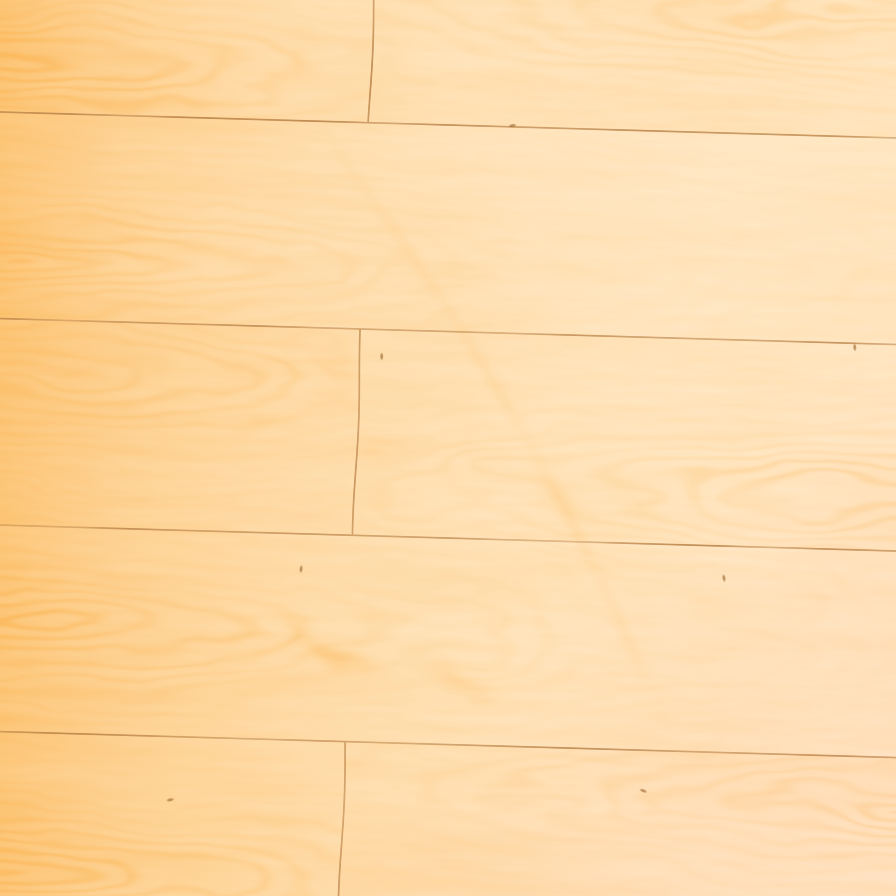
Give the GLSL for this texture, as a Shadertoy shader.

```glsl
// Pale oak plank floor: five slightly tilted rows, with end joints in every other row.
// Grain is stretched noise plus warped elliptical rings around a heart line per board;
// a warm light falloff, thin seams, smudges, a worn arc and specks finish the surface.

#define ROW_HEIGHT 0.2305
#define FIRST_SEAM 0.125
#define TILT 0.029
#define SEAM_WIDTH 0.0017
#define RING_DENSITY 72.0
#define RING_STRENGTH 0.36
#define STREAK_STRENGTH 0.30
#define SPECK_COUNT 7
#define AMBER vec3(0.99, 0.775, 0.47)
#define CREAM vec3(1.0, 0.893, 0.735)
#define SEAM_COLOR vec3(0.72, 0.50, 0.27)
#define SPECK_COLOR vec3(0.62, 0.42, 0.20)

float hash(vec2 p) {
    p = fract(p * vec2(0.1031, 0.1137));
    p += dot(p, p.yx + 33.33);
    return fract((p.x + p.y) * p.x * 17.31);
}

float noise(vec2 p) {
    vec2 cell = floor(p), f = fract(p);
    f = f * f * (3.0 - 2.0 * f);
    float low = mix(hash(cell), hash(cell + vec2(1, 0)), f.x);
    float high = mix(hash(cell + vec2(0, 1)), hash(cell + vec2(1, 1)), f.x);
    return mix(low, high, f.y);
}

// Coverage of a thin line, given the distance to its centre
float lineMask(float dist, float width, float pixel) {
    return 1.0 - smoothstep(0.5 * width - 0.5 * pixel, 0.5 * width + 0.7 * pixel, abs(dist));
}

// Darkness of the wood grain; p.y runs down across the boards
float grain(vec2 p, float row, float side, float odd) {
    float seed = row * 7.0 + side * 3.0 + 40.0;
    vec2 q = p + vec2(seed, seed * 1.7);

    // Cathedral rings around the heart of the board
    float phase = 1.25 * row + 0.8 + 2.5 * odd * (1.0 - side);
    float heartY = FIRST_SEAM + (row + 0.5 + 0.27 * sin(phase)) * ROW_HEIGHT;
    vec2 d = (p - vec2(mix(0.02, 1.0, side), heartY)) * vec2(0.14, 1.0);
    d.y += 0.024 * (noise(q * vec2(7.0, 18.0)) - 0.5);
    float radius = length(d) + 0.020 * noise(q * vec2(11.0, 34.0))
                 + 0.005 * noise(q * vec2(32.0, 90.0));
    float ring = pow(0.5 + 0.5 * sin(6.2832 * RING_DENSITY * radius), 2.0);
    float fade = 0.12 + 0.88 * exp(-radius * radius / 0.0055);
    fade *= 0.35 + 0.9 * noise(q * vec2(6.0, 20.0) + 9.0);

    // Fine fibres and broad mottling
    float fibre = 0.45 * noise(q * vec2(6.0, 75.0)) + 0.35 * noise(q * vec2(14.0, 150.0))
                + 0.20 * noise(q * vec2(50.0, 240.0));
    float mottle = noise(q * vec2(4.0, 16.0)) - 0.5;
    return RING_STRENGTH * ring * fade + STREAK_STRENGTH * (fibre - 0.3) + 0.13 * mottle;
}

// Stains and the long curved wear mark; p.y runs downwards
float wear(vec2 p) {
    float arcX = 0.243 + 0.838 * p.y - 0.275 * p.y * p.y;
    float extent = smoothstep(0.12, 0.22, p.y) * (1.0 - smoothstep(0.72, 0.86, p.y));
    float arc = exp(-pow((p.x - arcX) / 0.009, 2.0)) * extent;
    float stain = 0.24 * arc * noise(p * vec2(9.0, 14.0) + 3.0);
    for (int i = 0; i < 4; i++) {
        float n = float(i), odd = mod(n, 2.0), pair = floor(n * 0.5);
        vec2 centre = vec2(0.38, 0.735) + pair * vec2(0.045, -0.235)
                    + odd * (1.0 - 2.0 * pair) * vec2(0.13, 0.025);
        vec2 d = p - centre;
        d.y -= 0.40 * (1.0 - pair) * d.x;
        d += 0.016 * (noise(p * vec2(30.0, 60.0)) - 0.5);
        d /= vec2(0.037, 0.011);
        stain += 0.50 / (1.0 + 0.8 * n) * exp(-dot(d, d));
    }
    return stain;
}

float specks(vec2 p, float pixel) {
    float mask = 0.0;
    for (int i = 0; i < SPECK_COUNT; i++) {
        float n = float(i) + 1.0;
        vec2 d = p - fract(n * vec2(0.618, 0.382 * 1.97) + vec2(0.1, 0.13));
        float angle = 6.2832 * hash(vec2(n, 5.0));
        d = mat2(cos(angle), -sin(angle), sin(angle), cos(angle)) * d;
        float dist = length(d * vec2(0.45, 1.0)) - 0.0013;
        mask = max(mask, 1.0 - smoothstep(-0.5 * pixel, pixel, dist));
    }
    return mask;
}

void mainImage(out vec4 fragColor, in vec2 fragCoord) {
    vec2 uv = fragCoord / iResolution.xy;
    float pixel = 1.0 / min(iResolution.x, iResolution.y);
    vec2 p = vec2(uv.x, 1.0 - uv.y);
    vec2 board = vec2(p.x, p.y - TILT * p.x);

    // Board layout
    float rowPos = (board.y - FIRST_SEAM) / ROW_HEIGHT;
    float row = floor(rowPos), odd = mod(row, 2.0);
    float jointX = 0.417 - 0.038 * p.y + 0.0012 * sin(p.y * 30.0);
    float side = odd * step(jointX, p.x);

    // Light falloff, board tint and surface tone
    float tone = 1.12 - 1.06 * exp(-p.x * (3.7 - 0.9 * p.y));
    tone += 0.07 * (hash(vec2(row + 9.0, side + 2.0)) - 0.5);
    tone -= grain(board, row, side, odd) + wear(p);
    vec3 color = mix(AMBER, CREAM, clamp(tone, -0.35, 1.12));
    color -= vec3(0.0, 0.018, 0.004) * smoothstep(1.2, 1.9, p.x + p.y);

    // Seams and end joints with uneven strength
    float seamDist = (rowPos - floor(rowPos + 0.5)) * ROW_HEIGHT;
    float seam = lineMask(seamDist, SEAM_WIDTH, pixel) * (0.4 + 0.5 * noise(p * vec2(14.0, 9.0)));
    float joint = odd * lineMask(p.x - jointX, SEAM_WIDTH, pixel) * (0.45 + 0.4 * noise(p * 11.0));
    color = mix(color, SEAM_COLOR, max(seam, joint));
    color = mix(color, SPECK_COLOR, 0.65 * specks(p, pixel));
    fragColor = vec4(clamp(color, 0.0, 1.0), 1.0);
}
```
